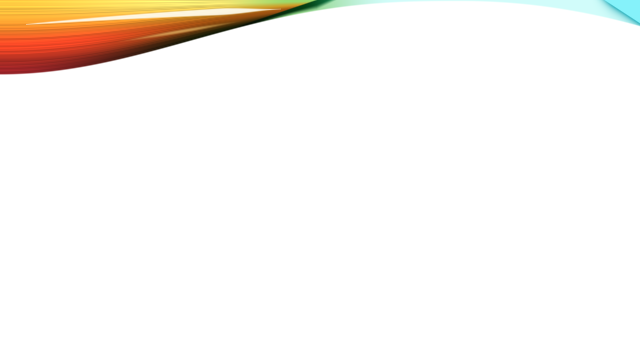
This background is drawn by a Shadertoy shader. Its source:

```glsl
#define LEFT_DEPTH 0.204
#define RIGHT_DEPTH 0.070
#define CREST_X 0.72
#define CREST_DEPTH 0.0025
#define FOLD_START vec2(0.378, 0.070)
#define FOLD_SLOPE 0.60
#define RIGHT_FOLD_X 0.944
#define RIGHT_FOLD_SLOPE 1.16
#define FIBER_COUNT 65.0
#define FIBER_STRENGTH 0.20

const float PI = 3.14159;

float hash(vec2 p) {
    vec3 q = fract(vec3(p.xyx) * 0.1031);
    q += dot(q, q.yzx + 33.33);
    return fract((q.x + q.y) * q.z);
}

float noise(vec2 p) {
    vec2 i = floor(p), f = fract(p);
    f = f * f * (3.0 - 2.0 * f);
    return mix(mix(hash(i), hash(i + vec2(1, 0)), f.x),
               mix(hash(i + vec2(0, 1)), hash(i + 1.0), f.x), f.y);
}

// Depth of the ribbon's lower border, measured from the top
float lowerEdge(float x) {
    float wave = 0.5 + 0.5 * cos(PI * min(x / CREST_X, 1.0));
    float rise = max(x - CREST_X, 0.0) / (1.0 - CREST_X);
    return CREST_DEPTH + LEFT_DEPTH * pow(max(wave, 0.0), 1.35) + RIGHT_DEPTH * rise * rise;
}

// Soft band around a center line
float band(float y, float center, float halfWidth, float soft) {
    return 1.0 - smoothstep(halfWidth - soft, halfWidth + soft, abs(y - center));
}

// Yellow to red sheet, turning green and dark toward the fold
vec3 warmSheet(float x, float depth, float t, float px) {
    vec3 yellow = mix(vec3(1.0, 0.78, 0.25), vec3(0.96, 0.91, 0.45), smoothstep(0.0, 0.33, x));
    yellow = mix(yellow, vec3(0.60, 0.85, 0.42), smoothstep(0.34, 0.46, x));
    vec3 orange = mix(vec3(0.98, 0.58, 0.17), vec3(0.82, 0.62, 0.15), smoothstep(0.1, 0.36, x));
    vec3 red = mix(vec3(0.93, 0.27, 0.14), vec3(0.62, 0.32, 0.06), smoothstep(0.1, 0.36, x));
    vec3 dark = mix(vec3(0.58, 0.13, 0.15), vec3(0.07, 0.10, 0.02), smoothstep(0.0, 0.34, x));

    vec3 color = mix(yellow, orange, smoothstep(0.08, 0.40, t));
    color = mix(color, red, smoothstep(0.32, 0.62, t));
    color = mix(color, dark, smoothstep(0.60, 1.0, t));

    // Fine fibers running along the sheet
    float fiber = noise(vec2(x * 3.0, t * FIBER_COUNT))
                + 0.6 * noise(vec2(x * 5.0 + 9.0, t * FIBER_COUNT * 0.4));
    color *= 1.0 + FIBER_STRENGTH * (fiber - 0.8) * (1.0 - smoothstep(0.3, 0.4, x));

    // Bright gaps between the fibers
    float s = clamp((x - 0.04) / 0.40, 0.0, 1.0);
    float gap = band(depth, mix(0.068, 0.025, s) - 0.014 * s * (1.0 - s),
                     0.011 * pow(s, 0.7) * smoothstep(1.0, 0.75, s), 0.7 * px + 0.001);
    color = mix(color, vec3(1.0, 0.99, 0.94), 0.92 * gap * step(0.001, s) * step(s, 0.999));
    float u = clamp((x - 0.18) / 0.20, 0.0, 1.0);
    float glint = band(depth, mix(0.118, 0.058, u), 0.004 * sin(PI * u), px + 0.001);
    return mix(color, vec3(1.0, 0.85, 0.50), 0.55 * glint * sin(PI * u));
}

// Dark green through teal to pale cyan, lighter at the lower border
vec3 coolSheet(float x, float t) {
    vec3 color = mix(vec3(0.03, 0.06, 0.01), vec3(0.01, 0.25, 0.08), smoothstep(0.38, 0.49, x));
    color = mix(color, vec3(0.10, 0.62, 0.40), smoothstep(0.47, 0.55, x));
    color = mix(color, vec3(0.42, 0.92, 0.82), smoothstep(0.53, 0.64, x));
    color = mix(color, vec3(0.55, 0.96, 0.95), smoothstep(0.62, 0.75, x));
    color = mix(color, vec3(0.30, 0.91, 0.93), smoothstep(0.80, 0.94, x));
    vec3 pale = mix(vec3(0.55, 0.82, 0.50), vec3(0.82, 0.99, 0.98), smoothstep(0.44, 0.62, x));
    return mix(color, pale, smoothstep(0.40, 1.0, t) * smoothstep(0.39, 0.47, x));
}

void mainImage(out vec4 fragColor, in vec2 fragCoord) {
    vec2 uv = fragCoord / iResolution.xy;
    float x = uv.x, depth = 1.0 - uv.y, px = 1.0 / iResolution.y;
    float edge = lowerEdge(x);
    float t = clamp(depth / edge, 0.0, 1.0);

    // Central fold hides the warm sheet behind the cool one
    float fold = FOLD_START.y - FOLD_SLOPE * (x - FOLD_START.x);
    float below = clamp((depth - fold) / max(edge - max(fold, 0.0), 0.002), 0.0, 1.0);
    float behind = smoothstep(-px, px, depth - fold) * smoothstep(0.365, 0.385, x);
    vec3 ribbon = mix(warmSheet(x, depth, t, px), coolSheet(x, below), behind);

    // Right fold: teal crease with a light cyan sheet above
    float crease = RIGHT_FOLD_SLOPE * (x - RIGHT_FOLD_X);
    float shade = exp(-max(depth - crease, 0.0) / 0.012) * smoothstep(0.92, 0.96, x);
    ribbon = mix(ribbon, vec3(0.04, 0.62, 0.68), 0.85 * shade);
    float cover = smoothstep(px, -px, depth - crease) * step(RIGHT_FOLD_X, x);
    ribbon = mix(ribbon, vec3(0.52, 0.95, 0.98), cover);

    float mask = smoothstep(px, -px, depth - edge);
    fragColor = vec4(mix(vec3(1.0), clamp(ribbon, 0.0, 1.0), mask), 1.0);
}
```
